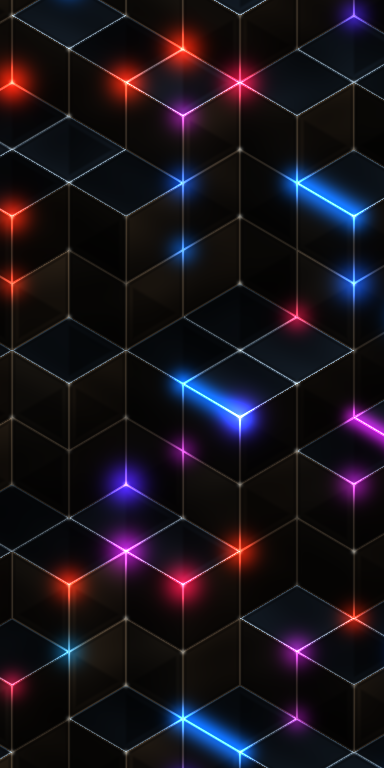
Reproduce this background procedurally as a Shadertoy shader.

```glsl
#define EDGE 0.0872
#define COLUMN 0.0742
#define ORIGIN vec2(0.2383, 0.5)
#define LINE_WIDTH 0.011
#define LIGHT_CHANCE 0.40
#define BAR_CHANCE 0.42
#define GLOW_SIZE 0.27
#define GLOW_GAIN 0.95
#define TOP_COLOR vec3(0.060, 0.088, 0.118)
#define RIGHT_COLOR vec3(0.098, 0.076, 0.052)
#define LEFT_COLOR vec3(0.064, 0.055, 0.042)

const vec3 LIGHTS[7] = vec3[7](
    vec3(0.02, 0.42, 1.00), vec3(0.05, 0.50, 0.78), vec3(0.04, 0.33, 0.95),
    vec3(0.30, 0.12, 1.00), vec3(0.68, 0.08, 0.76), vec3(0.95, 0.06, 0.28),
    vec3(1.00, 0.13, 0.03));

float hash(vec2 p) {
    vec3 q = fract(vec3(p.xyx) * 0.1031 + 0.37);
    q += dot(q, q.yzx + 33.33);
    return fract((q.x + q.y) * q.z);
}

// Random extra height of a column, 0 to 2
float rawHeight(vec2 c) {
    float h = hash(c + 71.0);
    return step(0.38, h) + step(0.74, h);
}

// Neighbours differ by at most one step, so every face shows whole
float columnHeight(vec2 c) {
    float ahead = max(rawHeight(c + vec2(1, 0)), rawHeight(c + vec2(0, 1)));
    return max(rawHeight(c), ahead - 1.0);
}

// Walk the view ray through unit cubes; gives the cube, face axis and local position
void trace(vec2 q, out vec3 cell, out vec3 axis, out vec3 local) {
    vec3 p = vec3(0.5 * q.x - q.y / 3.0, -0.5 * q.x - q.y / 3.0, q.y / 1.5) + 2.0;
    cell = floor(p);
    vec3 next = p - cell;
    axis = vec3(0, 0, 1);
    float travel = 0.0;
    for (int i = 0; i < 9; i++) {
        if (cell.x + cell.y + cell.z < columnHeight(cell.xy)) break;
        travel = min(next.x, min(next.y, next.z));
        axis = next.z <= travel ? vec3(0, 0, 1)
             : next.x <= travel ? vec3(1, 0, 0) : vec3(0, 1, 0);
        cell -= axis;
        next += axis;
    }
    local = p - travel - cell;
}

float segmentDistance(vec2 p, vec2 b) {
    return length(p - b * clamp(dot(p, b) / dot(b, b), 0.0, 1.0));
}

// Coloured lamps on corners, some stretched along the front edge of a top
vec3 lamps(vec2 q, out float sparkle) {
    vec3 sum = vec3(0), cell, axis, local;
    float aspect = COLUMN / EDGE;
    sparkle = 0.0;
    for (int i = -2; i <= 2; i++)
    for (int j = -1; j <= 1; j++) {
        float col = floor(q.x + 0.5) + float(i);
        float odd = 0.5 * mod(col, 2.0);
        vec2 corner = vec2(col, floor(q.y - odd + 0.5) + float(j) + odd);
        vec2 d = (q - corner) * vec2(aspect, 1);
        vec2 id = corner * vec2(1, 2) + 40.0;
        float strength = hash(id + 9.0);
        sparkle += strength * exp(-dot(d, d) * 700.0);
        if (hash(id) > LIGHT_CHANCE) continue;
        vec3 tint = LIGHTS[int(7.0 * hash(id + 23.0))];
        float dist = length(d);
        float size = GLOW_SIZE * mix(0.65, 1.1, strength);
        if (hash(id + 57.0) < BAR_CHANCE) {
            trace(corner + vec2(0.5, -0.15), cell, axis, local);
            if (axis.z > 0.5) {
                dist = segmentDistance(d, vec2(aspect, -0.5));
                size *= 0.85;
                strength = 0.9;
            }
        }
        float r = dist / size;
        sum += tint * mix(0.45, 1.1, strength) * (exp(-r * r) + 0.10 * exp(-r * 1.1));
    }
    return sum * GLOW_GAIN;
}

void mainImage(out vec4 fragColor, in vec2 fragCoord) {
    vec2 uv = fragCoord / iResolution.y;
    vec2 q = (uv - ORIGIN) / vec2(COLUMN, EDGE);
    float px = 1.0 / (iResolution.y * EDGE);
    vec3 cell, axis, local;
    trace(q, cell, axis, local);

    bool top = axis.z > 0.5;
    vec2 face = top ? local.xy : axis.x > 0.5 ? local.yz : local.xz;
    vec2 border = min(face, 1.0 - face);
    float edge = min(border.x, border.y) * 0.866;
    float rnd = hash(cell.xy * 3.0 + cell.z * 7.0 + axis.xy * 19.0 + 90.0);

    // Dark glass with uneven tone and faint triangular reflections
    vec3 color = top ? TOP_COLOR : axis.x > 0.5 ? RIGHT_COLOR : LEFT_COLOR;
    float smudge = sin(q.x * 3.1 + 2.0 * sin(q.y * 2.3)) * sin(q.y * 3.7 + q.x);
    float tone = mix(0.3, 1.15, rnd) * (1.0 + 0.22 * smudge);
    float slope = top ? 0.6 + 0.5 * dot(face, vec2(0.5)) : 0.5 + 0.65 * face.y;
    float diagonal = smoothstep(-0.04, 0.04, face.x - face.y);
    float reflection = 1.0 - 0.38 * diagonal * step(0.4, fract(rnd * 7.3));
    color *= tone * slope * mix(1.0, reflection, smoothstep(0.08, 0.13, edge));
    color *= 1.0 - 0.3 * exp(-pow((edge - 0.04) / 0.018, 2.0));

    // Thin bevel lines, brightest on the front rim of each top
    float line = 1.0 - smoothstep(LINE_WIDTH - 0.5 * px, LINE_WIDTH + px, edge);
    float rim = top ? smoothstep(0.9, 1.0, max(face.x, face.y)) : 0.0;
    vec3 lineColor = top ? mix(vec3(0.17, 0.21, 0.24), vec3(0.46, 0.52, 0.56), rim)
                         : vec3(0.17, 0.145, 0.115);
    color += lineColor * (line * mix(0.55, 1.0, rnd) + 0.10 * exp(-edge * 28.0));

    // Lamps tint the glass and whiten the lines they touch
    float sparkle;
    vec3 glow = lamps(q, sparkle);
    color += glow * (top ? 0.95 : 0.82);
    color += line * (glow * 0.6 + 0.35 * dot(glow, vec3(0.33)));
    color += sparkle * vec3(0.42, 0.43, 0.42);
    fragColor = vec4(min(color, 1.0), 1.0);
}
```
